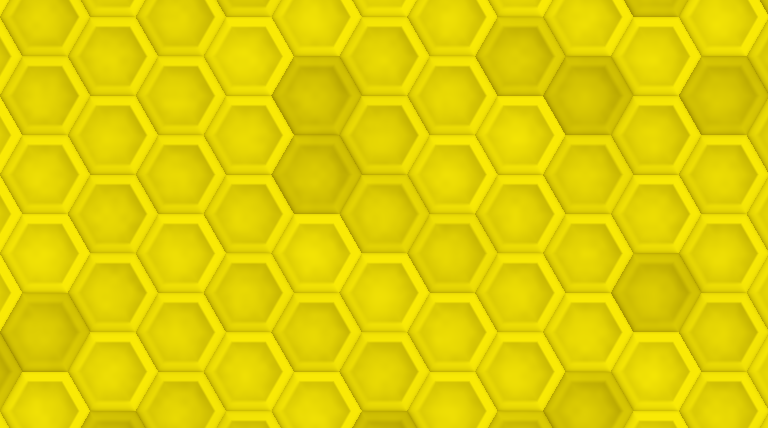
Write a WebGL 1 fragment shader that draws this pattern.

```glsl
precision highp float;
// Yellow honeycomb of flat-topped hexagonal cups with bevelled rims.
// Two staggered lattices find the nearest cell; facet normals light the rim,
// and a hash per cell leaves some cups darker with a flatter rim.

uniform vec2 u_resolution;

float hash(vec2 p) {
  return fract(sin(dot(p, vec2(127.1, 311.7))) * 43758.5);
}

float valueNoise(vec2 p) {
  vec2 i = floor(p);
  vec2 f = fract(p);
  f = f * f * (3.0 - 2.0 * f);
  return mix(mix(hash(i), hash(i + vec2(1.0, 0.0)), f.x),
             mix(hash(i + vec2(0.0, 1.0)), hash(i + 1.0), f.x), f.y);
}

// Centre of the nearest hexagon; the cells are one unit high.
vec2 nearestCell(vec2 p) {
  vec2 period = vec2(1.7320508, 1.0);
  vec2 a = floor(p / period + 0.5) * period;
  vec2 b = (floor(p / period) + 0.5) * period;
  return distance(p, a) < distance(p, b) ? a : b;
}

// Facet normal in xy, blended softly at the creases; hex distance in z.
vec3 hexFacet(vec2 q) {
  vec2 normal = vec2(0.0);
  float dist = 0.0;
  for (int i = 0; i < 3; i++) {
    float angle = radians(30.0 + 60.0 * float(i));
    vec2 axis = vec2(cos(angle), sin(angle));
    float h = dot(q, axis);
    normal += axis * sign(h) * exp(45.0 * (abs(h) - 0.5));
    dist = max(dist, abs(h));
  }
  return vec3(normal / max(length(normal), 1e-5), dist);
}

void main() {
  vec2 p = gl_FragCoord.xy / u_resolution * vec2(9.796, 5.43) - vec2(0.574, 0.215);
  vec2 centre = nearestCell(p);
  vec2 q = p - centre;
  vec2 id = floor(centre * vec2(1.1547005, 2.0) + 0.5);

  vec3 facet = hexFacet(q);
  float dist = facet.z;
  vec2 light = normalize(vec2(0.85, 0.55));
  float lit = dot(facet.xy, light);
  float shaded = max(-lit, 0.0);
  float worn = smoothstep(0.74, 0.92, hash(id + 47.0));

  // Sunken floor: a central glow, with shadow under the lit edges.
  float floorTone = 0.65 - 0.16 * dot(q, light);
  floorTone += 0.2 * exp(-13.0 * dot(q + 0.03, q + 0.03));
  floorTone -= 0.17 * smoothstep(0.2, 0.37, dist) * (0.35 + 0.65 * max(lit, 0.0));
  floorTone += 0.08 * (valueNoise(p * 9.0) - 0.5);

  // Bevelled rim: crisp on the lit side, melting into the floor elsewhere.
  float rimTone = 0.98 + 0.07 * lit;
  rimTone = mix(rimTone, floorTone + 0.12, 0.65 * worn);
  float blur = 0.018 + 0.025 * shaded + 0.02 * worn;
  float tone = mix(floorTone, rimTone, smoothstep(0.376 - blur, 0.376 + blur, dist));

  // Groove between cells, with a wider shadow on the unlit facets.
  float edge = max(0.5 - dist, 0.0);
  tone -= 0.3 * exp(-edge / 0.02);
  tone -= 0.55 * shaded * exp(-edge / 0.06);

  tone -= worn * 0.2;
  tone += 0.14 * (hash(id + 11.0) - 0.5) + 0.02;

  vec3 colour = mix(vec3(0.66, 0.59, 0.0), vec3(0.96, 0.9, 0.02), clamp(tone, 0.0, 1.05));
  gl_FragColor = vec4(colour, 1.0);
}
```
